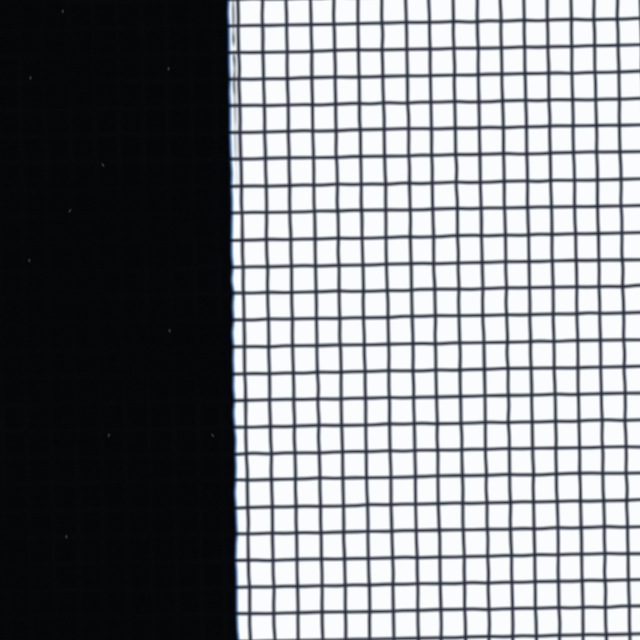
Give the GLSL for this texture, as a Shadertoy shader.

```glsl
float hash(vec2 p) {
    vec3 q = fract(vec3(p.xyx) * 0.1031);
    q += dot(q, q.yzx + 33.33);
    return fract((q.x + q.y) * q.z);
}

float noise(vec2 p) {
    vec2 i = floor(p), f = fract(p);
    f = f * f * (3.0 - 2.0 * f);
    return mix(mix(hash(i), hash(i + vec2(1, 0)), f.x),
               mix(hash(i + vec2(0, 1)), hash(i + vec2(1, 1)), f.x), f.y);
}

// Light passing beside a soft wire at distance d
float gap(float d) {
    return smoothstep(-0.0015, 0.0058, d);
}

// Mesh coordinates: one unit per wire, slightly tilted and compressed to the right
vec2 meshCoord(vec2 p) {
    float k = (p.x - 0.3717 - 0.0195 * p.y) / 0.0377;
    k += 0.00106 * k * k;
    float j = (p.y - 0.5 + 0.0187 * (p.x - 0.372)) / 0.0418;
    vec2 nearest = round(vec2(k, j));
    vec2 wander = vec2(hash(vec2(nearest.x + 40.0, 3.0)), hash(vec2(nearest.y + 70.0, 9.0)));
    vec2 wobble = vec2(noise(p * 38.0 + nearest.x), noise(p * 38.0 + nearest.y + 50.0));
    return vec2(k, j) + (wander - 0.5) * 0.04 + (wobble - 0.5) * 0.04;
}

// Sparse dust, one candidate per cell
float dust(vec2 p) {
    vec2 cell = floor(p * 14.0);
    float glow = 0.0;
    for (int n = 0; n < 2; n++) {
        vec2 id = cell + float(n) * 61.0;
        vec2 centre = 0.2 + 0.6 * vec2(hash(id + 5.0), hash(id + 17.0));
        vec2 d = (fract(p * 14.0) - centre) / 14.0;
        d.x += d.y * (hash(id + 29.0) - 0.5);
        glow += step(0.92, hash(id + 83.0)) * smoothstep(0.005, 0.0, length(d * vec2(1.4, 1.0)));
    }
    return glow;
}

void mainImage(out vec4 fragColor, in vec2 fragCoord) {
    vec2 p = fragCoord / iResolution.xy;
    p.y = 1.0 - p.y;

    // Woven wires in front of the bright panel
    vec2 mesh = meshCoord(p);
    vec2 d = abs(mesh - round(mesh)) * vec2(0.0377, 0.0418);
    float light = gap(d.x) * gap(d.y);

    // Frayed thread beside the first wire, fading downward
    float thread = smoothstep(0.005, 0.0, abs(mesh.x + 0.2) * 0.0377);
    thread *= smoothstep(0.36, 0.05, p.y) * noise(vec2(3.0, p.y * 65.0));
    light *= 1.0 - 0.65 * thread;

    vec3 wire = vec3(0.14, 0.16, 0.21) + 0.04 * (noise(p * 45.0) - 0.5);
    vec3 panel = mix(wire, vec3(0.98, 0.99, 0.995), light);

    // Dark border with a faint continuation of the weave
    float weave = gap(d.x * 0.7) * gap(d.y * 0.7);
    vec3 border = vec3(0.018, 0.024, 0.032) + 0.010 * (1.0 - weave) * noise(p * 9.0);
    border += 0.006 * (hash(floor(p * 512.0)) - 0.5);
    border += vec3(0.16, 0.18, 0.19) * dust(p);

    // Slanted ragged edge with a cool fringe
    float edge = p.x - 0.356 - 0.014 * p.y;
    edge += 0.003 * (noise(vec2(p.y * 48.0, 7.0)) - 0.5);
    float lit = smoothstep(-0.004, 0.006, edge);
    vec3 fringe = pow(vec3(lit), vec3(1.6, 1.2, 0.8));
    fragColor = vec4(mix(border, panel, fringe), 1.0);
}
```
